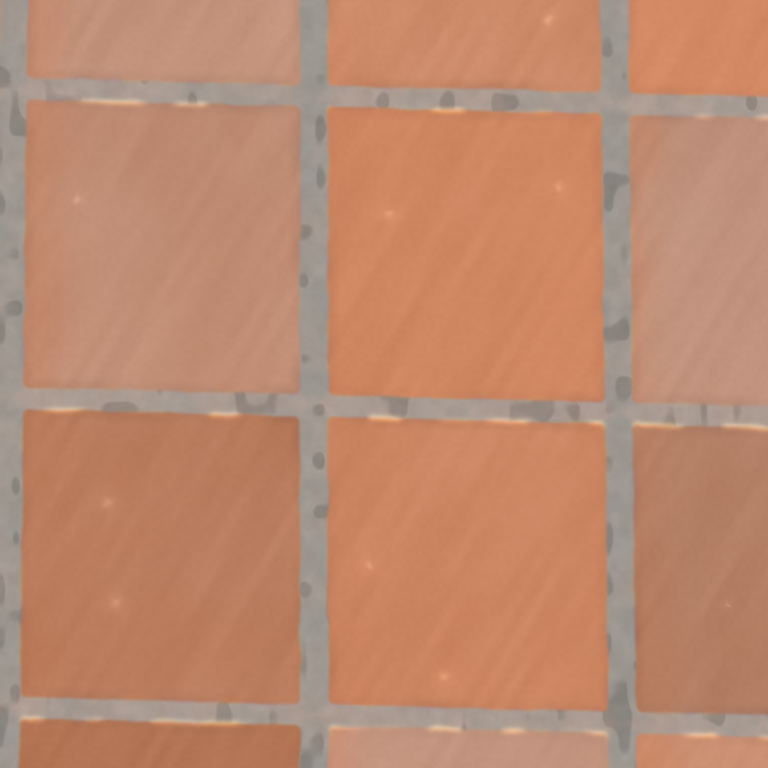
This texture is drawn by a Shadertoy shader. Its source:

```glsl
// Hand-laid terracotta tiles in grey mortar, seen slightly askew.
// A tapered grid gives each tile a rounded-box distance; a glaze tone per tile,
// layered noise, brushed streaks and pale chips supply the wear.
#define GRID_ORIGIN vec2(0.409, 0.472)
#define PITCH vec2(0.402, 0.403)
#define TAPER 0.011
#define ROW_TILT 0.025
#define MORTAR_HALF vec2(0.0182, 0.0140)
#define CORNER 0.008
#define EDGE_WOBBLE 0.0045
#define EDGE_SOFT 0.0035
#define CLAY_ORANGE vec3(0.805, 0.523, 0.380)
#define CLAY_PALE vec3(0.755, 0.578, 0.495)
#define MORTAR_COOL vec3(0.610, 0.590, 0.565)
#define MORTAR_WARM vec3(0.690, 0.615, 0.575)

// Paleness and brightness of each tile, three columns by four rows from below.
const vec2 GLAZE[12] = vec2[12](
    vec2(0.00, 0.88), vec2(0.95, 1.01), vec2(0.55, 1.04),
    vec2(0.20, 0.92), vec2(0.06, 1.00), vec2(0.50, 0.90),
    vec2(0.75, 0.98), vec2(0.00, 1.01), vec2(0.95, 0.99),
    vec2(0.92, 1.01), vec2(0.22, 1.00), vec2(0.00, 1.03));

float hash(vec2 p) {
    vec3 q = fract(p.xyx * vec3(0.1031, 0.1030, 0.0973));
    q += dot(q, q.yzx + 33.33);
    return fract((q.x + q.y) * q.z);
}

float noise(vec2 p) {
    vec2 i = floor(p), f = fract(p);
    f = f * f * (3.0 - 2.0 * f);
    return mix(mix(hash(i), hash(i + vec2(1, 0)), f.x),
               mix(hash(i + vec2(0, 1)), hash(i + vec2(1, 1)), f.x), f.y);
}

float fbm(vec2 p) {
    float sum = 0.0, amp = 0.5;
    for (int i = 0; i < 4; i++) {
        sum += amp * noise(p);
        p = mat2(1.6, 1.2, -1.2, 1.6) * p + 7.3;
        amp *= 0.5;
    }
    return sum / 0.9375;
}

float roundedBox(vec2 p, vec2 halfSize) {
    vec2 q = abs(p) - halfSize + CORNER;
    return length(max(q, 0.0)) + min(max(q.x, q.y), 0.0) - CORNER;
}

vec3 tileColor(vec2 uv, vec2 id, vec2 p, float d) {
    int column = int(mod(id.x + 1.0, 3.0)), row = int(mod(id.y + 2.0, 4.0));
    vec2 glaze = GLAZE[row * 3 + column];

    // Cloudy glaze, with warmer clay showing near the left side of pale tiles
    float cloud = fbm(uv * 7.0 + id * 13.0) - 0.5;
    float bare = smoothstep(-0.10, -0.19, p.x + 0.05 * cloud) * glaze.x * 0.4;
    vec3 col = mix(CLAY_ORANGE, CLAY_PALE, clamp(glaze.x + 0.25 * cloud - bare, 0.0, 1.0));
    col *= glaze.y * (1.0 + 0.05 * cloud);

    // Slow shading across the tile, brushed diagonal streaks and fine grain
    float slope = hash(id + 4.7) - 0.5;
    col *= 1.0 + 0.12 * p.x * slope - 0.10 * p.y * (hash(id + 9.1) - 0.3);
    vec2 brush = vec2(dot(uv, vec2(0.86, -0.51)), dot(uv, vec2(0.51, 0.86)));
    col += 0.026 * (noise(brush * vec2(75.0, 9.0)) - 0.5);
    col += 0.012 * (noise(uv * 190.0) - 0.5);

    // Small pale chips, each with a faint halo
    for (int i = 0; i < 3; i++) {
        vec2 seed = id * 5.0 + float(i) * 17.0 + 40.0;
        vec2 chip = (vec2(hash(seed), hash(seed + 2.3)) - 0.5) * 0.30;
        float size = mix(0.003, 0.008, hash(seed + 6.1));
        float r = length(p - chip + 0.004 * (noise(uv * 140.0) - 0.5)) / size;
        float strength = step(0.45, hash(seed + 8.9));
        col += strength * vec3(0.09, 0.09, 0.08) * (0.7 * exp(-r * r) + 0.3 * exp(-r * r * 0.12));
    }

    // Slightly browned rim
    return col * (1.0 - 0.07 * smoothstep(-0.018, 0.0, d) * noise(uv * 16.0 + 3.0));
}

vec3 mortarColor(vec2 uv, float horizontal) {
    float blotch = fbm(uv * 22.0 + 5.0);
    vec3 col = mix(MORTAR_COOL, MORTAR_WARM, clamp(0.55 * horizontal + 1.1 * (blotch - 0.4), 0.0, 1.0));
    col += 0.06 * (fbm(uv * 65.0) - 0.5);
    float pit = smoothstep(0.72, 0.86, noise(uv * vec2(48.0, 30.0) + 11.0));
    return col * (1.0 - 0.13 * pit);
}

void mainImage(out vec4 fragColor, in vec2 fragCoord) {
    vec2 uv = fragCoord / iResolution.xy;

    // Tapered, tilted grid with uneven tile edges
    vec2 pitch = PITCH - vec2(TAPER * uv.y, 0.0);
    vec2 g = uv - GRID_ORIGIN + vec2(0.0, ROW_TILT * (uv.x - GRID_ORIGIN.x));
    vec2 id = floor(g / pitch);
    vec2 p = (fract(g / pitch) - 0.5) * pitch;
    vec2 halfSize = 0.5 * pitch - MORTAR_HALF;
    float d = roundedBox(p, halfSize) + EDGE_WOBBLE * (fbm(uv * 28.0) - 0.5);

    // Mortar below, tile above
    vec2 outside = abs(p) - halfSize;
    float horizontal = smoothstep(-0.012, 0.012, outside.y - outside.x);
    float soft = max(EDGE_SOFT, 1.0 / iResolution.y);
    float tile = 1.0 - smoothstep(-soft, soft, d);
    vec3 col = mix(mortarColor(uv, horizontal), tileColor(uv, id, p, d), tile);

    // Broken light line along upper tile edges, thin warm fringe on the others
    float rim = exp(-pow(d / 0.0045, 2.0));
    float lit = horizontal * step(0.0, p.y) * smoothstep(0.40, 0.75, noise(uv * vec2(24.0, 9.0)));
    col += rim * lit * vec3(0.17, 0.14, 0.08);
    col += rim * (noise(uv * 40.0) - 0.45) * vec3(0.05, 0.03, -0.03);

    fragColor = vec4(clamp(col, 0.0, 1.0), 1.0);
}
```
